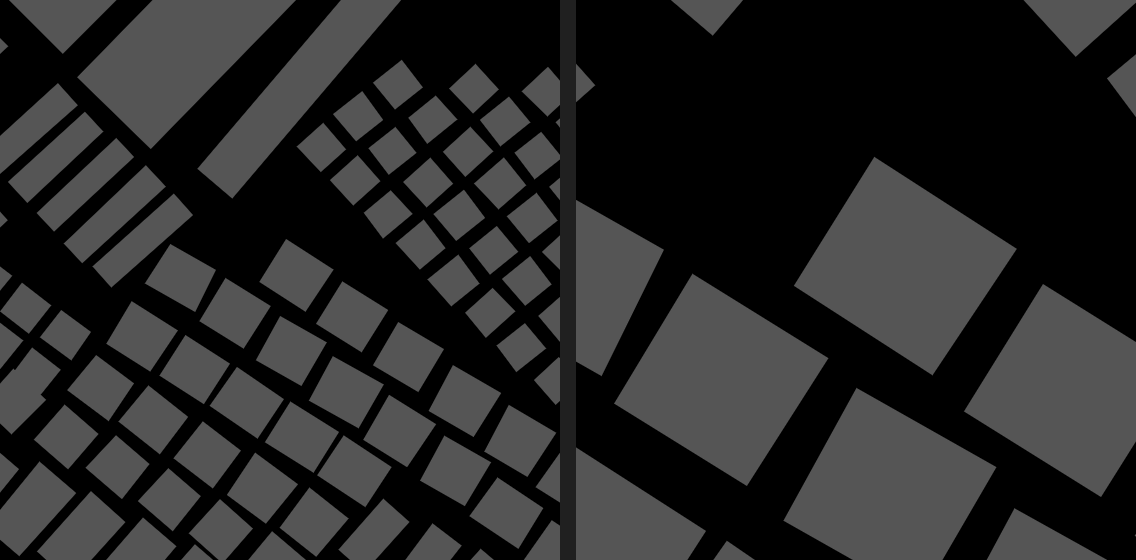
Left, the full canvas; right, a detail of the centre.
A Shadertoy shader for this texture map:

```glsl
const vec3 GROUND = vec3(0.0);
const vec3 BLOCK = vec3(0.333);

vec2 hash2(vec2 p) {
    vec2 s = vec2(dot(p, vec2(127.1, 311.7)), dot(p, vec2(269.5, 183.3)));
    return fract(sin(s) * 4375.85) * 2.0 - 1.0;
}

// Signed distance to a turned box whose width changes slightly along its length
float taperedBox(vec2 p, vec2 center, vec2 halfSize, float angle, float taper) {
    float c = cos(angle), s = sin(angle);
    vec2 q = p - center;
    q = vec2(c * q.x + s * q.y, c * q.y - s * q.x);
    q.x /= 1.0 + taper * clamp(q.y / halfSize.y, -1.0, 1.0);
    vec2 d = abs(q) - halfSize;
    return length(max(d, 0.0)) + min(max(d.x, d.y), 0.0);
}

// A row of uneven blocks; bend curves the row downward
float blockRow(vec2 p, vec2 start, vec2 stride, float bend, int count,
               vec2 halfSize, float angle) {
    float d = 1e3;
    for (int i = 0; i < count; i++) {
        float n = float(i);
        vec2 center = start + n * stride - vec2(0.0, bend * n * n);
        vec2 shift = hash2(start * 10.0 + n);
        vec2 stretch = hash2(start * 10.0 + n + 37.0);
        vec2 size = halfSize * (1.0 + 0.06 * stretch);
        d = min(d, taperedBox(p, center + 0.003 * shift, size,
                              angle + 0.045 * shift.x, 0.05 * stretch.y));
    }
    return d;
}

// Fine diagonal lattice, each row one block longer than the last
float fineLattice(vec2 p) {
    float d = 1e3;
    for (int row = 0; row < 8; row++) {
        vec2 start = vec2(0.573, 0.737) + float(row) * vec2(0.06, -0.0592);
        int count = min(3 + row, 7);
        d = min(d, blockRow(p, start, vec2(0.0703, 0.0547), 0.0, count,
                            vec2(0.0325, 0.0305), 0.71));
    }
    return d;
}

// Broad slabs running off the top edge
float slabs(vec2 p) {
    float d = taperedBox(p, vec2(0.112, 1.042), vec2(0.0977), -0.785, 0.0);
    d = min(d, taperedBox(p, vec2(0.385, 0.984), vec2(0.0918, 0.26), -0.773, 0.0));
    return min(d, taperedBox(p, vec2(0.552, 0.87), vec2(0.041, 0.26), -0.705, 0.0));
}

// Large paving that turns and shrinks toward the lower left
float paving(vec2 p) {
    float d = blockRow(p, vec2(0.531, 0.508), vec2(0.0989, -0.0743), 0.0, 6,
                       vec2(0.049, 0.0445), -0.54);
    d = min(d, blockRow(p, vec2(0.322, 0.505), vec2(0.0977, -0.065), 0.0009, 8,
                        vec2(0.05, 0.0445), -0.55));
    d = min(d, blockRow(p, vec2(0.253, 0.398), vec2(0.0954, -0.0596), 0.0, 5,
                        vec2(0.049, 0.043), -0.56));
    d = min(d, blockRow(p, vec2(0.182, 0.311), vec2(0.0951, -0.0606), 0.0, 5,
                        vec2(0.045, 0.043), -0.63));
    return min(d, blockRow(p, vec2(0.025, 0.28), vec2(0.0924, -0.0573), 0.0, 6,
                           vec2(0.041, 0.042), -0.73));
}

// Long bars at the upper left and along the bottom edge
float bars(vec2 p) {
    float d = blockRow(p, vec2(0.0456, 0.766), vec2(0.0521, -0.0488), 0.0, 5,
                       vec2(0.0245, 0.0965), -0.855);
    d = min(d, blockRow(p, vec2(-0.04, 0.135), vec2(0.0925, -0.046), 0.0, 5,
                        vec2(0.04, 0.072), -0.73));
    return min(d, blockRow(p, vec2(0.67, 0.043), vec2(0.0885, -0.044), 0.0, 3,
                           vec2(0.032, 0.06), -0.69));
}

// Small blocks along the left edge
float leftBlocks(vec2 p) {
    vec2 stride = vec2(0.0703, -0.05), size = vec2(0.033, 0.032);
    float d = blockRow(p, vec2(-0.0234, 0.501), stride, 0.0, 3, size, -0.64);
    d = min(d, blockRow(p, vec2(-0.006, 0.385), stride, 0.0, 2, size, -0.64));
    return min(d, blockRow(p, vec2(-0.029, 0.916), vec2(0.0, -0.307), 0.0, 2,
                           size, 0.785));
}

void mainImage(out vec4 fragColor, in vec2 fragCoord) {
    vec2 p = fragCoord / iResolution.xy;
    float d = min(slabs(p), min(fineLattice(p), paving(p)));
    d = min(d, min(bars(p), leftBlocks(p)));

    // Edge softened over one pixel
    float coverage = clamp(0.5 - d * iResolution.y, 0.0, 1.0);
    fragColor = vec4(mix(GROUND, BLOCK, coverage), 1.0);
}
```
